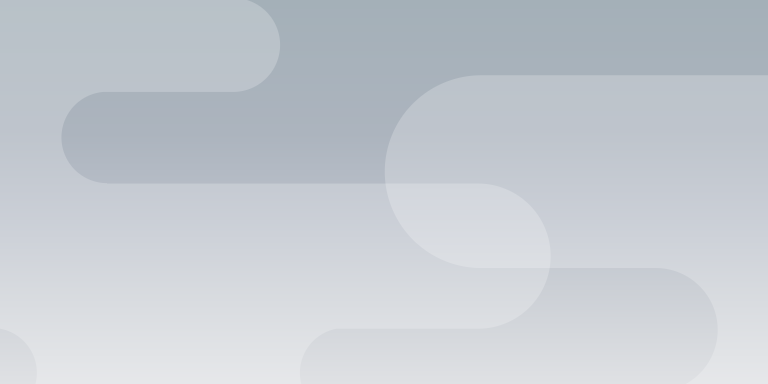
Write a Shadertoy shader that draws this background.

```glsl
// Two translucent white ribbons with rounded bends over a cool grey gradient.
// Each ribbon is a union of half-open capsules joined by upright connectors,
// whose inner bends are carved out by further capsules.

#define VEIL_ALPHA 0.22
#define TOP_COLOR   vec3(0.643, 0.690, 0.722)
#define UPPER_COLOR vec3(0.675, 0.706, 0.745)
#define MID_COLOR   vec3(0.735, 0.757, 0.796)
#define LOWER_COLOR vec3(0.796, 0.812, 0.835)
#define BASE_COLOR  vec3(0.875, 0.882, 0.894)

// Fraction of the way from a to b, held to 0..1
float ramp(float a, float b, float x) {
    return clamp((x - a) / (b - a), 0.0, 1.0);
}

// Capsule with one round end, running endlessly left (-1) or right (+1)
float openCapsule(vec2 p, vec2 center, float radius, float direction) {
    vec2 q = p - center;
    q.x = min(q.x * direction, 0.0);
    return length(q) - radius;
}

// Axis-aligned box given by two corners
float box(vec2 p, vec2 low, vec2 high) {
    vec2 d = max(low - p, p - high);
    return max(d.x, d.y);
}

float leftRibbon(vec2 p) {
    float upperBand = openCapsule(p, vec2(0.607, 0.883), 0.1224, -1.0);
    float lowerBand = openCapsule(p, vec2(1.245, 0.333), 0.189, -1.0);

    // Upright joins, with their inner bends carved out
    float bend = openCapsule(p, vec2(0.279, 0.642), 0.119, 1.0);
    float join = max(box(p, vec2(-9.0, 0.333), vec2(0.279, 0.883)), -bend);
    float footRight = openCapsule(p, vec2(0.898, 0.029), 0.117, 1.0);
    float footLeft = openCapsule(p, vec2(-0.021, 0.029), 0.117, -1.0);
    float foot = box(p, vec2(-0.021, -1.0), vec2(0.898, 0.333));
    foot = max(foot, -min(footLeft, footRight));

    return min(min(upperBand, lowerBand), min(join, foot));
}

float rightRibbon(vec2 p) {
    float band = openCapsule(p, vec2(1.253, 0.553), 0.251, 1.0);
    float bend = openCapsule(p, vec2(1.708, 0.141), 0.161, -1.0);
    float join = max(box(p, vec2(1.708, -1.0), vec2(9.0, 0.553)), -bend);
    return min(band, join);
}

vec3 backdrop(float depth) {
    vec3 color = mix(TOP_COLOR, UPPER_COLOR, ramp(0.0, 0.35, depth));
    color = mix(color, MID_COLOR, ramp(0.35, 0.57, depth));
    color = mix(color, LOWER_COLOR, ramp(0.57, 0.75, depth));
    return mix(color, BASE_COLOR, ramp(0.75, 1.0, depth));
}

// Lay a smooth-edged white veil over a colour
vec3 veil(vec3 color, float dist, float pixel) {
    float coverage = clamp(0.5 - dist / pixel, 0.0, 1.0);
    return mix(color, vec3(1.0), VEIL_ALPHA * coverage);
}

void mainImage(out vec4 fragColor, in vec2 fragCoord) {
    // Canvas height is one unit
    float pixel = 1.0 / iResolution.y;
    vec2 p = fragCoord * pixel;

    vec3 color = backdrop(1.0 - p.y);
    color = veil(color, leftRibbon(p), pixel);
    color = veil(color, rightRibbon(p), pixel);
    fragColor = vec4(color, 1.0);
}
```
